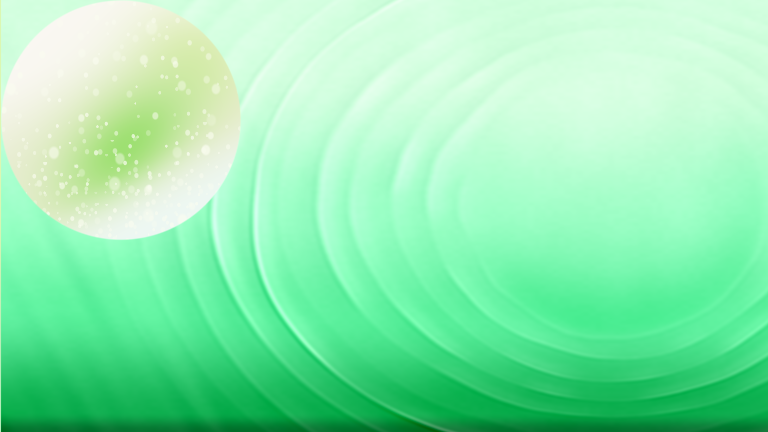
Give the GLSL for this background, as a WebGL 1 fragment shader.

```glsl
precision highp float;
// Green water with elliptical ripples spreading from the right, and a pale bokeh disc
// at the upper left. The water is a vertical gradient plus a loop of broken ring crests;
// the disc blends soft glows with jittered grids of dots. Lengths are in canvas heights.
uniform vec2 u_resolution;

const vec2 RIPPLE_CENTER = vec2(1.424, 0.525);
const vec2 DISC_CENTER = vec2(0.280, 0.722);
const float DISC_RADIUS = 0.277;

float hash(vec2 p) {
  vec3 q = fract(vec3(p.xyx) * 0.1031);
  q += dot(q, q.yzx + 33.33);
  return fract((q.x + q.y) * q.z);
}

float noise(vec2 p) {
  vec2 cell = floor(p);
  vec2 f = fract(p);
  f = f * f * (3.0 - 2.0 * f);
  float low = mix(hash(cell), hash(cell + vec2(1.0, 0.0)), f.x);
  float high = mix(hash(cell + vec2(0.0, 1.0)), hash(cell + 1.0), f.x);
  return mix(low, high, f.y);
}

float glow(vec2 p, vec2 center, vec2 size) {
  vec2 q = (p - center) / size;
  return exp(-dot(q, q));
}

float bump(float x, float width) {
  return exp(-x * x / (width * width));
}

vec3 waterGradient(vec2 p) {
  float h = p.y - 0.025 * (1.0 - smoothstep(0.0, 0.9, p.x)) * smoothstep(0.0, 0.3, p.y);
  vec3 color = mix(vec3(0.0, 0.44, 0.17), vec3(0.03, 0.67, 0.29), smoothstep(0.0, 0.045, h));
  color = mix(color, vec3(0.35, 0.94, 0.61), smoothstep(0.025, 0.27, h));
  color = mix(color, vec3(0.60, 1.0, 0.77), smoothstep(0.23, 0.54, h));
  return mix(color, vec3(0.82, 1.0, 0.87), smoothstep(0.49, 0.83, h));
}

// Light of one crest: a thin line of varying presence, a soft slope and a thin outer trough.
float crest(float d, float width, float sharpness) {
  float line = bump(d, width) - 0.7 * bump(d - 1.9 * width, width);
  float slope = bump(d + 0.016, 0.022) - 0.45 * bump(d - 0.03, 0.026);
  return sharpness * line + 0.42 * slope;
}

float rippleLight(vec2 p) {
  vec2 q = p - RIPPLE_CENTER;
  float flatness = mix(1.15, 1.42, smoothstep(0.28, 0.55, length(q)));
  float radius = length(q * vec2(1.0, flatness));
  vec2 direction = q / max(length(q), 0.001);
  float below = smoothstep(0.25, -0.25, q.y);
  float light = 0.0;
  for (int i = 0; i < 11; i++) {
    float k = float(i);
    float wobble = noise(direction * 3.0 + k * 7.3) - 0.5;
    wobble += 0.28 * (1.0 - 0.7 * below) * (noise(direction * 12.0 + k * 3.1) - 0.5);
    float ring = 0.345 + 0.083 * k + 0.018 * (hash(vec2(k, 4.0)) - 0.5);
    float presence = smoothstep(0.25, 0.75, noise(direction * 3.5 + k * 5.7));
    float outer = bump(k - 6.4, 1.0);
    float strength = 0.25 + 0.75 * presence + 0.35 * outer * below;
    strength *= smoothstep(-1.5, 2.5, k) * (1.0 - 0.6 * smoothstep(6.5, 9.0, k));
    strength *= 1.0 - 0.75 * bump(k - 5.0, 0.4);
    float sharpness = 0.30 + 0.55 * outer + 0.25 * below;
    float width = mix(0.010, 0.0055, max(outer, 0.6 * below));
    light += strength * crest(radius - ring - 0.024 * wobble, width, sharpness);
  }
  float facing = 1.0 - 0.75 * smoothstep(-0.2, 0.7, direction.y + 0.5 * direction.x);
  return light * facing;
}

vec3 water(vec2 p) {
  vec3 color = waterGradient(p);
  vec2 q = p - RIPPLE_CENTER;
  float pool = length(q / vec2(0.345, 0.295));
  float rim = smoothstep(0.45, 0.95, pool) * (1.0 - smoothstep(0.95, 1.08, pool));
  color -= vec3(0.09, 0.02, 0.06) * rim * smoothstep(0.15, -0.2, q.y - 0.45 * q.x);
  color += vec3(0.06, 0.0, 0.03) * glow(p, vec2(1.38, 0.62), vec2(0.3, 0.17));
  color += vec3(0.18, 0.08, 0.13) * rippleLight(p);
  // Slanted reflections and fine grain
  float haze = noise(p * vec2(5.0, 4.0)) + 0.5 * noise(p * vec2(14.0, 9.0)) - 0.75;
  float streak = noise(vec2(p.x * 24.0 + p.y * 13.0, p.y * 2.5)) - 0.5;
  float grain = noise(p * vec2(70.0, 110.0)) - 0.5;
  color += vec3(0.05, 0.015, 0.04) * haze + vec3(0.015, 0.004, 0.012) * grain;
  return color + vec3(0.07, 0.04, 0.05) * streak * (1.0 - smoothstep(0.4, 0.9, p.x));
}

// One jittered dot per cell; density is the chance that a cell holds a dot.
float dots(vec2 p, float cellSize, float density, float seed) {
  vec2 grid = p / cellSize;
  vec2 cell = floor(grid) + seed;
  vec2 jitter = vec2(hash(cell), hash(cell + 17.0)) - 0.5;
  float size = mix(0.12, 0.25, hash(cell + 31.0));
  float d = length((fract(grid) - 0.5 - 0.48 * jitter) * vec2(1.1, 0.9));
  float fill = 1.0 - smoothstep(size * 0.55, size, d);
  return fill * step(hash(cell + 53.0), density) * mix(0.3, 0.9, hash(cell + 71.0));
}

vec3 bokehDisc(vec2 p) {
  vec2 q = (p - DISC_CENTER) / DISC_RADIUS;
  float topLight = smoothstep(-0.2, 0.7, q.y - 0.3 * q.x);
  vec3 color = mix(vec3(0.92, 0.93, 0.84), vec3(0.98, 0.97, 0.95), topLight);
  color = mix(color, vec3(0.86, 0.93, 0.68), 0.9 * glow(q, vec2(0.62, 0.48), vec2(0.48, 0.45)));
  vec2 band = vec2(dot(q, vec2(0.75, 0.66)), dot(q, vec2(-0.66, 0.75)));
  color = mix(color, vec3(0.80, 0.91, 0.64), 0.75 * glow(band, vec2(0.0, -0.08), vec2(0.9, 0.48)));
  color = mix(color, vec3(0.58, 0.87, 0.40), 0.85 * glow(band, vec2(-0.12, -0.20), vec2(0.58, 0.30)));
  color = mix(color, vec3(0.93, 0.97, 0.95), smoothstep(0.35, 0.95, 0.45 * q.x - 0.9 * q.y));
  float low = smoothstep(0.1, -0.8, q.y);
  for (int i = 0; i < 4; i++) {
    float k = float(i);
    float cellSize = 0.075 / (1.0 + 0.75 * k);
    float density = mix(0.45 - 0.13 * k, 0.7, low);
    color = mix(color, vec3(0.98, 0.99, 0.94), 0.8 * dots(p + 0.013 * k, cellSize, density, 11.0 * k));
  }
  return color;
}

void main() {
  vec2 p = gl_FragCoord.xy / u_resolution.y;
  float pixel = 1.0 / u_resolution.y;
  vec3 color = water(p);
  // Thin pale margin at the left edge
  vec3 margin = mix(vec3(0.70, 0.93, 0.72), vec3(0.86, 0.97, 0.70), smoothstep(0.1, 0.6, p.y));
  color = mix(color, margin, 1.0 - smoothstep(0.0015, 0.0015 + pixel, p.x));
  float edge = length(p - DISC_CENTER) - DISC_RADIUS;
  color = mix(color, bokehDisc(p), 1.0 - smoothstep(-pixel, pixel, edge));
  gl_FragColor = vec4(clamp(color, 0.0, 1.0), 1.0);
}
```
